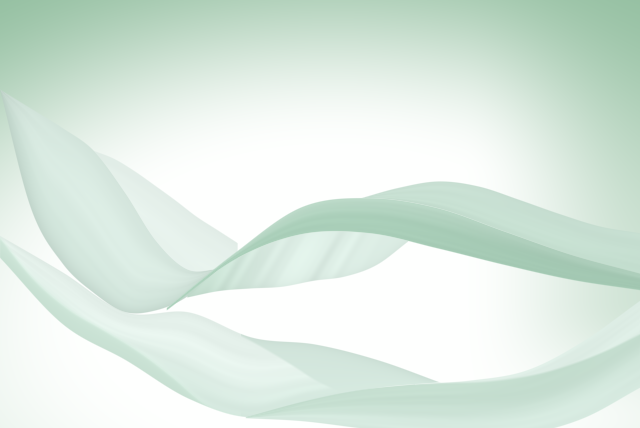
Give the GLSL for this background, as a WebGL 1 fragment shader.

```glsl
precision highp float;
// Translucent green silk ribbons drifting over a soft white glow.
// Each sheet lies between two smooth spline edges; its colour shifts along and
// across the cloth, with stretched noise for the fine folds.
uniform vec2 u_resolution;

float hash(vec2 p) {
  return fract(sin(dot(p, vec2(127.1, 311.7))) * 43758.5453);
}

float noise(vec2 p) {
  vec2 i = floor(p), f = fract(p);
  f = f * f * (3.0 - 2.0 * f);
  return mix(mix(hash(i), hash(i + vec2(1.0, 0.0)), f.x),
             mix(hash(i + vec2(0.0, 1.0)), hash(i + 1.0), f.x), f.y);
}

// Catmull-Rom weight of a knot at distance t
float weight(float t) {
  t = abs(t);
  if (t < 1.0) return (1.5 * t - 2.5) * t * t + 1.0;
  if (t < 2.0) return ((2.5 - 0.5 * t) * t - 4.0) * t + 2.0;
  return 0.0;
}

// Height of a spline with eight even knots over span.x .. span.y
float curve(float x, vec2 span, vec4 a, vec4 b) {
  float t = clamp((x - span.x) / (span.y - span.x), 0.0, 1.0) * 7.0;
  float h = (2.0 * a.x - a.y) * weight(t + 1.0) + (2.0 * b.w - b.z) * weight(t - 8.0);
  for (int i = 0; i < 4; i++) {
    h += a[i] * weight(t - float(i)) + b[i] * weight(t - float(i) - 4.0);
  }
  return h;
}

// Approximate signed distance above a spline edge
float edge(vec2 p, vec2 span, vec4 a, vec4 b) {
  float h = curve(p.x, span, a, b);
  float slope = (curve(p.x + 0.002, span, a, b) - h) / 0.002;
  return (p.y - h) / sqrt(1.0 + slope * slope);
}

float fill(float d, float aa) { return smoothstep(-aa, aa, d); }

// Coverage between a lower and an upper edge, within a horizontal span
float sheet(float x, vec2 span, float low, float high, float aa) {
  return fill(low, aa) * fill(-high, aa) * fill(x - span.x, aa) * fill(span.y - x, aa);
}

// Position across a sheet: 0 at its lower edge, 1 at its upper edge
float across(float low, float high) {
  return clamp(low / max(low - high, 0.001), 0.0, 1.0);
}

// Fine creases running along the cloth
float folds(float v, float x, float count) {
  return noise(vec2(v * count, x * 3.0)) + 0.5 * noise(vec2(v * count * 2.3, x * 4.0 + 7.0)) - 0.75;
}

float rim(float d, float width) { return exp(-abs(d) / width); }

vec3 backdrop(vec2 p) {
  float r = length((p - vec2(0.78, 0.3)) * vec2(0.62, 1.0));
  float shade = smoothstep(0.35, 0.9, r) * mix(0.45, 1.0, smoothstep(0.0, 0.6, p.y));
  float side = smoothstep(1.08, 1.5, p.x) * smoothstep(0.0, 0.3, p.y);
  shade += 0.4 * side * (1.0 - shade);
  return mix(vec3(0.995, 1.0, 0.995), vec3(0.58, 0.75, 0.63), shade);
}

void main() {
  vec2 p = gl_FragCoord.xy / u_resolution * vec2(1.5, 1.0);
  float aa = 0.8 / u_resolution.y;
  vec3 pale = vec3(0.90, 0.95, 0.925), mist = vec3(0.83, 0.91, 0.87);
  vec3 sage = vec3(0.76, 0.865, 0.805), deep = vec3(0.61, 0.755, 0.67);
  vec3 col = backdrop(p);

  // Lower left sheet with its shaded front band and right-hand fold
  vec2 span = vec2(0.0, 1.035);
  float low = edge(p, span, vec4(0.398, 0.242, 0.158, 0.068), vec4(0.025, 0.066, 0.094, 0.107));
  float high = edge(p, span, vec4(0.449, 0.363, 0.270, 0.270), vec4(0.211, 0.195, 0.158, 0.105));
  float band = edge(p, vec2(0.0, 0.566), vec4(0.445, 0.346, 0.277, 0.229), vec4(0.180, 0.119, 0.053, 0.025));
  float tuck = edge(p, vec2(0.566, 0.80), vec4(0.215, 0.197, 0.178, 0.158), vec4(0.137, 0.115, 0.098, 0.082));
  float v = across(low, high);
  vec3 tint = mix(mist, pale, smoothstep(0.0, 0.7, v)) + 0.035 * folds(v, p.x, 9.0);
  tint = mix(tint, mist - 0.02 * v, fill(tuck, aa * 2.0) * step(0.566, p.x));
  tint = mix(tint, sage + 0.03 * v, 0.85 * fill(-band, aa * 3.0) * step(p.x, 0.566));
  tint += 0.03 * rim(band, 0.005) * step(p.x, 0.566) - 0.03 * rim(high, 0.01);
  col = mix(col, tint, 0.94 * sheet(p.x, span, low, high, aa));

  // Lower right sheet, lighter above its inner fold
  span = vec2(0.576, 1.6);
  low = edge(p, vec2(0.576, 1.5), vec4(0.023, 0.016, 0.0, -0.016), vec4(-0.025, -0.014, 0.023, 0.094));
  high = edge(p, vec2(0.576, 1.5), vec4(0.025, 0.061, 0.088, 0.102), vec4(0.111, 0.135, 0.203, 0.297));
  band = edge(p, vec2(0.973, 1.5), vec4(0.102, 0.105, 0.107, 0.115), vec4(0.129, 0.152, 0.182, 0.219));
  v = across(low, high);
  tint = mix(mist, sage, smoothstep(0.1, 0.75, v)) + 0.03 * folds(v, p.x, 7.0);
  tint = mix(tint, mix(mist, pale, 0.6) + 0.03 * folds(v, p.x, 12.0), fill(band, aa * 2.0) * step(0.973, p.x));
  col = mix(col, tint, 0.94 * sheet(p.x, span, low, high, aa));

  // Upper left sheet: sheer rear veil, then the fuller front fold
  span = vec2(0.0, 0.512);
  low = edge(p, span, vec4(0.791, 0.512, 0.385, 0.316), vec4(0.271, 0.275, 0.307, 0.371));
  high = edge(p, span, vec4(0.791, 0.746, 0.701, 0.648), vec4(0.551, 0.4375, 0.371, 0.371));
  float veil = edge(p, vec2(0.219, 0.557), vec4(0.648, 0.629, 0.600, 0.566), vec4(0.531, 0.494, 0.463, 0.432));
  tint = pale - 0.025 * rim(veil, 0.03) + 0.03 * folds(veil, p.x, 30.0);
  col = mix(col, tint, 0.85 * sheet(p.x, vec2(0.219, 0.557), high, veil, aa));
  v = across(low, high);
  tint = mix(mist, pale, 0.35 * smoothstep(0.1, 0.6, v)) + 0.025 * folds(v, p.x, 8.0);
  tint -= 0.07 * rim(low, 0.025) + 0.03 * rim(high, 0.03);
  col = mix(col, tint, 0.95 * sheet(p.x, span, low, high, aa));

  // Edges of the central ribbon, shared by the sheets around it
  vec2 reach = vec2(0.391, 1.5);
  float under = edge(p, reach, vec4(0.275, 0.393, 0.453, 0.455), vec4(0.420, 0.381, 0.346, 0.322));
  float over = edge(p, reach, vec4(0.281, 0.408, 0.516, 0.537), vec4(0.514, 0.459, 0.404, 0.361));

  // Hanging belly with slanted pleats
  span = vec2(0.439, 0.957);
  low = edge(p, span, vec4(0.305, 0.320, 0.326, 0.330), vec4(0.344, 0.354, 0.381, 0.436));
  float slant = p.x - 0.6 * p.y;
  float pleat = noise(vec2(slant * 55.0, p.y * 5.0)) - 0.5;
  tint = mix(sage, mix(mist, pale, 0.4), smoothstep(0.44, 0.68, p.x));
  tint += 0.07 * pleat * smoothstep(0.22, 0.12, abs(slant - 0.43)) - 0.03 * rim(low, 0.012);
  col = mix(col, tint, 0.96 * sheet(p.x, span, low, under, aa));

  // Rear ribbon at the right
  high = edge(p, vec2(0.84, 1.5), vec4(0.535, 0.561, 0.576, 0.564), vec4(0.533, 0.500, 0.471, 0.455));
  v = across(over, high);
  tint = mix(sage, mist, 0.4 * v) + 0.025 * folds(v, p.x, 5.0) - 0.02 * rim(high, 0.006);
  col = mix(col, tint, 0.95 * sheet(p.x, vec2(0.84, 1.6), over, high, aa));

  // Central ribbon, deepening to the lower right
  v = across(under, over);
  tint = mix(deep + 0.05, sage, 0.7 * smoothstep(0.35, 1.0, v));
  tint = mix(tint, deep, 0.65 * smoothstep(0.85, 1.35, p.x) * (1.0 - 0.5 * v));
  tint += 0.025 * folds(v, p.x, 6.0) + 0.03 * rim(under, 0.003);
  col = mix(col, tint, sheet(p.x, vec2(0.391, 1.6), under, over, aa));

  gl_FragColor = vec4(clamp(col, 0.0, 1.0), 1.0);
}
```
